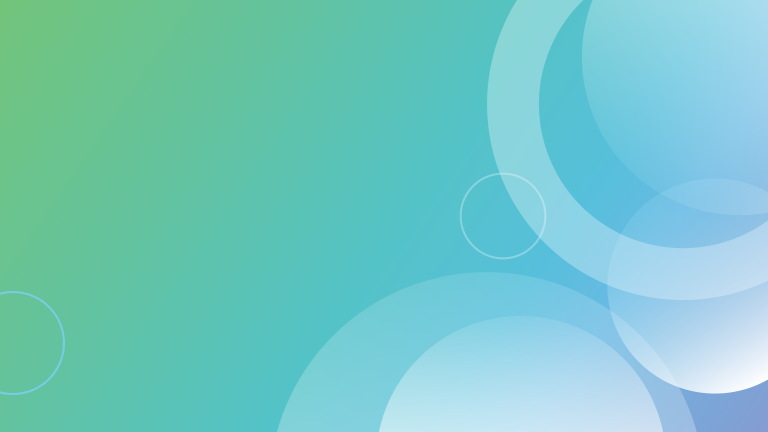
Reproduce this background procedurally as a Shadertoy shader.

```glsl
// Translucent white discs and rings over a diagonal green to blue gradient.

const vec3 WHITE = vec3(1.0);
const vec3 ICE = vec3(0.84, 0.96, 1.0);
const vec3 SKY = vec3(0.48, 0.80, 0.91);

// Linear ramp from 0 to 1 between two positions.
float ramp(float a, float b, float t) {
    return clamp((t - a) / (b - a), 0.0, 1.0);
}

// Smooth-edged coverage of a signed distance.
float cover(float dist, float pixel) {
    return clamp(0.5 - dist / pixel, 0.0, 1.0);
}

float disc(vec2 p, vec2 center, float radius, float pixel) {
    return cover(length(p - center) - radius, pixel);
}

float ring(vec2 p, vec2 center, float radius, float halfWidth, float pixel) {
    return cover(abs(length(p - center) - radius) - halfWidth, pixel);
}

// Position across a disc along a direction: 0 at one rim, 1 at the other.
float across(vec2 p, vec2 center, float radius, vec2 direction) {
    return clamp(0.5 + 0.5 * dot(p - center, direction) / radius, 0.0, 1.0);
}

// Diagonal gradient measured from the top left corner.
vec3 backdrop(vec2 p) {
    float t = dot(vec2(p.x, 1.0 - p.y), vec2(0.82, 0.57));
    vec3 color = vec3(0.45, 0.77, 0.48);
    color = mix(color, vec3(0.39, 0.765, 0.62), ramp(0.0, 0.55, t));
    color = mix(color, vec3(0.33, 0.765, 0.78), ramp(0.55, 1.05, t));
    color = mix(color, vec3(0.34, 0.75, 0.86), ramp(1.05, 1.38, t));
    color = mix(color, vec3(0.41, 0.73, 0.89), ramp(1.38, 1.57, t));
    return mix(color, vec3(0.52, 0.61, 0.82), ramp(1.57, 2.03, t));
}

void mainImage(out vec4 fragColor, in vec2 fragCoord) {
    // Canvas height is one unit.
    vec2 p = fragCoord / iResolution.y;
    float pixel = 1.0 / iResolution.y;
    vec3 color = backdrop(p);

    // Wide ring and the disc behind the top right corner
    float band = ring(p, vec2(1.581, 0.759), 0.3935, 0.060, pixel);
    color = mix(color, WHITE, 0.31 * band);

    vec2 upper = vec2(1.713, 0.868);
    float upperRadius = 0.366;
    float fade = across(p, upper, upperRadius, vec2(0.6, 0.8));
    color = mix(color, WHITE, mix(0.08, 0.65, fade) * disc(p, upper, upperRadius, pixel));

    // Two nested domes rising from the lower edge
    vec2 outer = vec2(1.127, -0.134);
    float outerRadius = 0.504;
    fade = across(p, outer, outerRadius, vec2(0.0, -1.0));
    color = mix(color, WHITE, mix(0.13, 0.50, fade) * disc(p, outer, outerRadius, pixel));

    vec2 inner = vec2(1.206, -0.067);
    float innerRadius = 0.3356;
    fade = across(p, inner, innerRadius, vec2(0.0, -1.0));
    color = mix(color, WHITE, min(mix(0.10, 1.15, fade), 1.0) * disc(p, inner, innerRadius, pixel));

    // Bright disc at the right, glowing toward its lower rim
    vec2 bright = vec2(1.655, 0.338);
    float brightRadius = 0.249;
    fade = across(p, bright, brightRadius, vec2(0.5, -0.866));
    float glow = mix(0.12, 1.0, pow(fade, 1.8));
    color = mix(color, mix(ICE, WHITE, fade), glow * disc(p, bright, brightRadius, pixel));

    // Thin outlined circles
    float pale = ring(p, vec2(1.1644, 0.500), 0.098, 0.0023, pixel);
    color = mix(color, WHITE, 0.30 * pale);
    float blue = ring(p, vec2(0.030, 0.206), 0.118, 0.0023, pixel);
    color = mix(color, SKY, 0.95 * blue);

    fragColor = vec4(color, 1.0);
}
```
